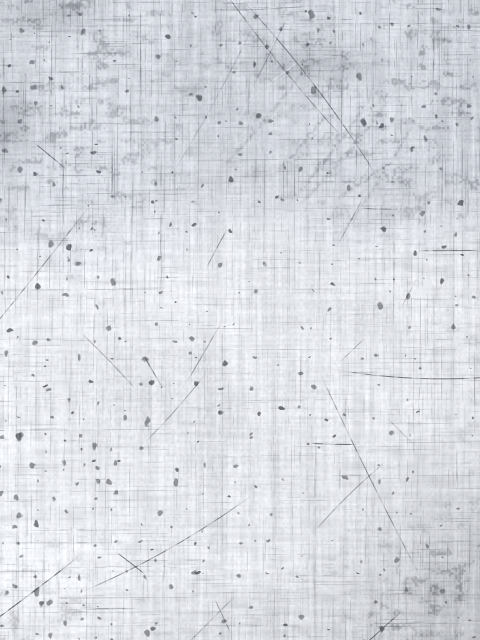
Give the GLSL for this texture, as a Shadertoy shader.

```glsl
// Worn brushed metal: a pale sheet with cloudy tarnish and a fine woven grain.
// Grids of short strokes give the brushing; loops add long scratches, scuffs
// and cellular pits. Layered sines shape the broad changes of tone.

const vec3 TINT = vec3(-0.010, 0.000, 0.021);
const float SHEEN = 0.935;
const float SCRATCH_DARK = 0.36;
const float SCRATCH_LIGHT = 0.97;

vec4 hash4(vec2 p) {
    vec4 q = fract(p.xyxy * vec4(0.1031, 0.1030, 0.0973, 0.1099));
    q += dot(q, q.wzxy + 33.33);
    return fract((q.xxyz + q.yzzw) * q.zywx);
}

float valueNoise(vec2 p) {
    vec2 id = floor(p), f = fract(p);
    f = f * f * (3.0 - 2.0 * f);
    float low = mix(hash4(id).x, hash4(id + vec2(1, 0)).x, f.x);
    float high = mix(hash4(id + vec2(0, 1)).x, hash4(id + vec2(1, 1)).x, f.x);
    return mix(low, high, f.y);
}

// Layered, warped sines, roughly -0.6 to 0.6
float clouds(vec2 p) {
    float sum = 0.0, amp = 0.5;
    for (int i = 0; i < 5; i++) {
        p = mat2(0.8, 0.6, -0.6, 0.8) * p * 1.8 + 1.3;
        p += 0.6 * sin(p.yx);
        sum += amp * sin(p.x) * sin(p.y);
        amp *= 0.65;
    }
    return sum;
}

float blob(vec2 p, vec2 center, vec2 size) {
    vec2 d = (p - center) / size;
    return exp(-dot(d, d));
}

float lineCover(float dist, float halfWidth, float px) {
    return clamp((halfWidth - dist) / px + 0.5, 0.0, 1.0);
}

// Short strokes along x, at most one in each cell of a staggered grid
float strokes(vec2 p, vec2 cells, float seed, float density, float px) {
    vec2 g = p * cells;
    g.x += hash4(vec2(floor(g.y), seed)).y * 7.0;
    vec2 f = fract(g);
    vec4 r = hash4(floor(g) + seed * 17.0);
    float track = 0.2 + 0.6 * r.x + (f.x - 0.5) * (r.y - 0.5) * 0.35;
    float reach = mix(0.15, 0.5, r.z);
    float ends = smoothstep(reach, reach * 0.5, abs(f.x - 0.5));
    float broken = smoothstep(0.15, 0.7, valueNoise(p * vec2(70, 8) + seed));
    float cover = lineCover(abs(f.y - track) / cells.y, 0.0006, px);
    return cover * ends * broken * step(r.w, density) * (0.3 + 0.7 * r.y);
}

// One long, slightly bent and tapered scratch
float scratch(vec2 p, vec2 center, float angle, float halfLen, float bend, float halfWidth, float px) {
    float c = cos(angle), s = sin(angle);
    vec2 q = mat2(c, -s, s, c) * (p - center);
    float taper = smoothstep(halfLen, halfLen * 0.6, abs(q.x));
    return lineCover(abs(q.y - bend * q.x * q.x), halfWidth, px) * taper;
}

// Small ragged pits, one candidate per cell
float pits(vec2 p, float cells, float px) {
    p += 0.004 * (vec2(valueNoise(p * 160.0), valueNoise(p * 160.0 + 40.0)) - 0.5);
    vec4 r = hash4(floor(p * cells) + 71.0);
    vec2 d = (fract(p * cells) - 0.25 - 0.5 * r.xy) / cells;
    float radius = 0.0045 * pow(r.z, 5.0);
    return lineCover(length(d * vec2(1.0, 0.6 + r.w)), radius, px * 1.3) * step(0.001, radius);
}

void mainImage(out vec4 fragColor, in vec2 fragCoord) {
    float px = 1.0 / iResolution.y;
    float aspect = iResolution.x * px;
    vec2 p = fragCoord * px;

    // Broad tarnish: cool top, worn corners, bright middle
    float cloud = clouds(p * 3.0);
    float top = smoothstep(0.56, 0.76, p.y + 0.08 * cloud);
    float corner = blob(p, vec2(aspect, 0.06), vec2(0.22, 0.17));
    float stain = blob(p, vec2(0.09, 0.98), vec2(0.07, 0.03)) + blob(p, vec2(0.50, 0.90), vec2(0.10, 0.03))
                + blob(p, vec2(0.0, 0.81), vec2(0.06, 0.05));
    float edge = smoothstep(0.5, aspect, p.x) + smoothstep(0.14, 0.0, p.y);
    float wear = clamp(0.25 + 0.35 * top + 0.7 * corner + 0.5 * stain + 0.2 * edge + 0.5 * cloud, 0.0, 1.0);
    float tone = SHEEN - 0.095 * top - 0.12 * corner - 0.10 * stain - 0.03 * edge + 0.045 * cloud;

    // Woven brushing grain and dark speckle in worn places
    float warp = valueNoise(p * vec2(330, 14)) + valueNoise(p * vec2(150, 5) + 9.0);
    float weft = valueNoise(p * vec2(16, 330) + 31.0);
    float speckle = valueNoise(p * vec2(300, 260) + 57.0);
    tone += 0.055 * (warp - 1.0) + 0.05 * (weft - 0.5) + 0.06 * (speckle - 0.5);
    float scuffed = valueNoise(p * vec2(50, 95) + 5.0) * 0.6 + speckle * 0.4;
    tone -= 0.20 * wear * smoothstep(0.55, 0.9, scuffed);

    // Fine strokes across and down the sheet
    float dark = 0.0, light = 0.0;
    for (int i = 0; i < 5; i++) {
        float k = float(i);
        vec2 cells = vec2(2.0 + 1.7 * k, 38.0 + 19.0 * k);
        float fade = (0.26 + 0.22 * wear) * (1.0 - 0.08 * k);
        dark += fade * strokes(p, cells, k + 1.0, 0.42, px);
        dark += fade * strokes(p.yx, cells, k + 11.0, 0.58, px);
        light += 0.4 * strokes(p.yx, cells, k + 21.0, 0.35, px);
    }

    // Long scratches: slanted both ways, with some level or upright
    float gaps = 0.35 + 0.65 * smoothstep(0.2, 0.6, valueNoise(p * 110.0));
    for (int i = 0; i < 46; i++) {
        vec4 r = hash4(vec2(float(i), 3.7)), s = hash4(vec2(float(i), 91.3));
        float angle = mix(0.5, 1.15, r.z) * (s.x < 0.5 ? -1.0 : 1.0);
        if (i % 4 == 0) angle = (r.z - 0.5) * 0.08 + (s.x < 0.3 ? 1.571 : 0.0);
        float len = mix(0.03, 0.20, s.y * s.y);
        float mark = scratch(p, r.xy * vec2(aspect, 1), angle, len, (s.z - 0.5) * 1.2, 0.0008, px);
        if (i % 3 == 1) light += 0.6 * mark * s.w;
        else dark += mark * gaps * mix(0.25, 0.9, s.w);
    }

    // Soft parallel scuffs in the upper right
    for (int i = 0; i < 6; i++) {
        vec4 r = hash4(vec2(float(i), 47.0));
        vec2 center = vec2(0.40, 0.69) + r.xy * vec2(0.20, 0.16);
        float scuff = scratch(p, center, 0.55 + 0.45 * r.z, 0.06 + 0.09 * r.w, 0.4, 0.002, 0.006);
        dark += 0.30 * scuff * smoothstep(0.25, 0.7, speckle);
    }

    dark += 0.8 * pits(p, 24.0, px) + 0.6 * pits(p + 3.3, 41.0, px);
    tone = mix(tone, SCRATCH_LIGHT, min(light, 0.7));
    tone = mix(tone, SCRATCH_DARK, min(dark, 0.9));
    fragColor = vec4(clamp(vec3(tone) + TINT * (1.0 + 0.4 * top), 0.0, 1.0), 1.0);
}
```
